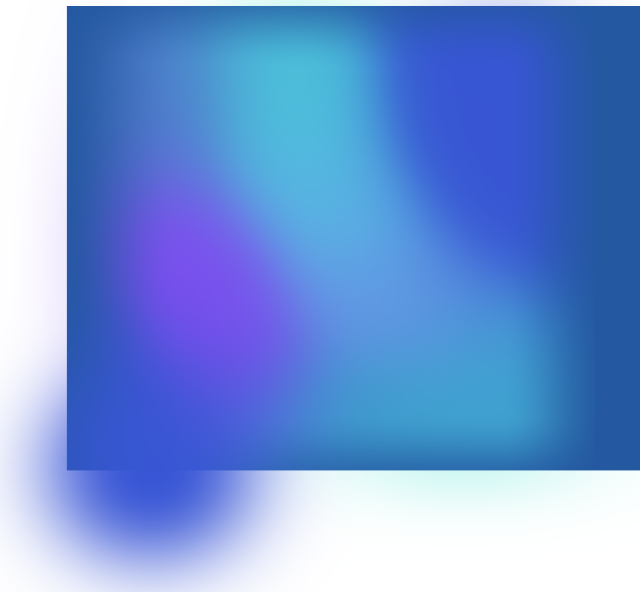
Write a Shadertoy shader that draws this background.

```glsl
// A blue panel holding a mesh of soft violet, teal and blue glows, on white.
// Tilted Gaussian spots are blended by weight and faded towards the panel rim;
// a flat strip closes the right side and faint halos spill outside the panel.

#define ASPECT 1.080          // canvas width in units of its height
#define PANEL_LEFT 0.1127
#define PANEL_BOTTOM 0.2053
#define PANEL_TOP 0.9900
#define STRIP_LEFT 1.0042
#define BASE_WEIGHT 0.03      // share of the flat panel colour in the mesh
#define NAVY vec3(0.140, 0.345, 0.627)
#define ROYAL vec3(0.220, 0.335, 0.835)
#define VIOLET vec3(0.500, 0.305, 0.945)
#define TEAL vec3(0.300, 0.765, 0.860)
#define MINT vec3(0.620, 0.940, 0.910)

// Gaussian falloff of an ellipse whose first axis is turned by an angle.
float spot(vec2 p, vec2 centre, vec2 radius, float angle) {
    float c = cos(angle), s = sin(angle);
    vec2 d = p - centre;
    d = vec2(c * d.x + s * d.y, c * d.y - s * d.x) / radius;
    return exp(-dot(d, d));
}

// Antialiased step at an edge.
float edge(float at, float x) {
    float px = 0.5 / iResolution.y;
    return smoothstep(at - px, at + px, x);
}

// Weighted blend of all colour spots inside the panel.
vec3 meshColour(vec2 p) {
    vec4 sum = vec4(NAVY, 1.0) * BASE_WEIGHT;
    sum += vec4(TEAL, 1.0) * spot(p, vec2(0.475, 0.825), vec2(0.13, 0.18), 0.15);
    sum += vec4(0.36, 0.71, 0.90, 1.0) * spot(p, vec2(0.580, 0.625), vec2(0.16, 0.11), -0.9);
    sum += vec4(0.30, 0.49, 0.79, 1.0) * spot(p, vec2(0.275, 0.830), vec2(0.12, 0.14), 0.0);
    sum += vec4(VIOLET, 1.0) * spot(p, vec2(0.362, 0.510), vec2(0.21, 0.12), -1.13);
    sum += vec4(ROYAL, 1.0) * spot(p, vec2(0.835, 0.775), vec2(0.16, 0.24), 0.1);
    sum += vec4(0.40, 0.57, 0.90, 1.0) * spot(p, vec2(0.660, 0.480), vec2(0.15, 0.11), -0.2);
    sum += vec4(0.25, 0.65, 0.82, 1.0) * spot(p, vec2(0.815, 0.350), vec2(0.15, 0.13), 0.0);
    sum += vec4(0.24, 0.62, 0.80, 1.0) * spot(p, vec2(0.610, 0.285), vec2(0.16, 0.12), 0.2);
    sum += vec4(ROYAL, 1.0) * spot(p, vec2(0.246, 0.235), vec2(0.21, 0.18), 0.0);
    return sum.rgb / sum.a;
}

// Strength of the mesh: low at the rim, kept high in the lower left corner.
float rimFade(vec2 p) {
    float left = smoothstep(-0.03, 0.19, p.x - PANEL_LEFT);
    float right = smoothstep(-0.03, 0.16, STRIP_LEFT - p.x);
    float top = smoothstep(-0.06, 0.11, PANEL_TOP - p.y);
    float bottom = smoothstep(-0.05, 0.10, p.y - PANEL_BOTTOM);
    bottom = mix(1.0, bottom, smoothstep(0.28, 0.52, p.x));
    float corner = spot(p, vec2(0.246, 0.240), vec2(0.22, 0.18), 0.0);
    return mix(left * right * top * bottom, 1.0, 0.85 * corner);
}

// White ground with the light that leaks past the panel.
vec3 groundColour(vec2 p) {
    vec3 colour = vec3(1.0);
    colour = mix(colour, VIOLET, 0.15 * spot(p, vec2(0.150, 0.560), vec2(0.08, 0.28), 0.0));
    colour = mix(colour, MINT, 0.50 * spot(p, vec2(0.780, 0.225), vec2(0.23, 0.08), 0.0));
    colour = mix(colour, MINT, 0.45 * spot(p, vec2(0.500, 0.980), vec2(0.16, 0.04), 0.0));
    colour = mix(colour, ROYAL, 0.22 * spot(p, vec2(0.850, 0.980), vec2(0.14, 0.04), 0.0));
    // The corner glow has a flatter core than a Gaussian.
    vec2 d = (p - vec2(0.256, 0.210)) / vec2(0.188, 0.172);
    return mix(colour, ROYAL, exp(-pow(dot(d, d), 1.35)));
}

void mainImage(out vec4 fragColor, in vec2 fragCoord) {
    vec2 p = fragCoord / iResolution.xy * vec2(ASPECT, 1.0);

    // Panel mesh, with the flat strip over its right end
    vec3 panel = mix(NAVY, meshColour(p), rimFade(p));
    panel = mix(panel, NAVY, edge(STRIP_LEFT, p.x));

    // Panel over the ground
    float inside = edge(PANEL_LEFT, p.x) * edge(PANEL_BOTTOM, p.y)
                 * (1.0 - edge(PANEL_TOP, p.y));
    fragColor = vec4(mix(groundColour(p), panel, inside), 1.0);
}
```
